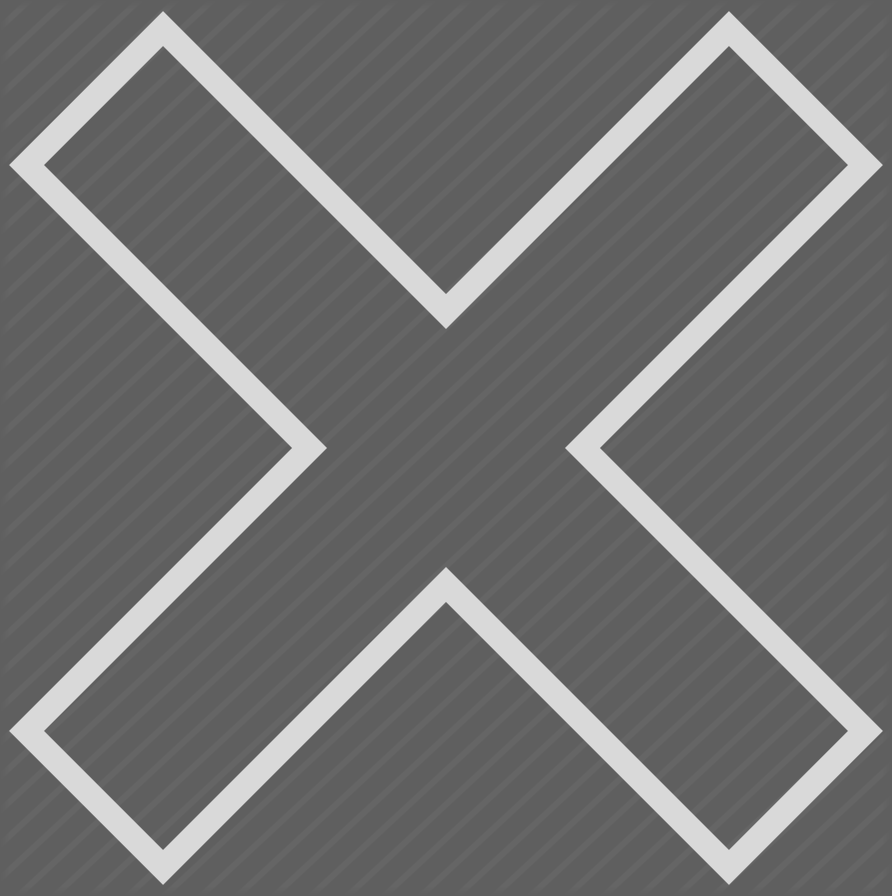
Reproduce this background procedurally as a WebGL 2 fragment shader.

```glsl
#version 300 es
precision highp float;
// Pale outlined diagonal cross over dark grey with faint slanted stripes.
uniform vec2 u_resolution;
out vec4 fragColor;

// Mitred distance to a diagonal cross, measured along the canvas axes.
float diagonalCross(vec2 p, float reach, float halfWidth) {
    vec2 d = abs(vec2(p.x + p.y, p.x - p.y));
    return max(max(d.x, d.y) - reach, min(d.x, d.y) - halfWidth);
}

// Soft-edged slanted bands, 0 to 1.
float stripes(vec2 p, float pixel) {
    float period = 0.038;
    float phase = (p.y - 0.93 * p.x) / period;
    float offset = abs(fract(phase - 0.03) - 0.5) * period;
    float soft = 1.2 * pixel;
    return 1.0 - smoothstep(0.0045 - soft, 0.0045 + soft, offset);
}

void main() {
    float pixel = 1.0 / u_resolution.y;
    vec2 p = (gl_FragCoord.xy - 0.5 * u_resolution) * pixel;

    // Striped ground, with the stripes fading out at the border
    vec2 margin = 0.5 * u_resolution * pixel - abs(p);
    float fade = smoothstep(0.0, 0.014, min(margin.x, margin.y));
    vec3 color = mix(vec3(0.374), vec3(0.398), stripes(p, pixel) * fade);

    // Cross outline
    float edge = abs(diagonalCross(p, 0.7839, 0.1523)) - 0.0195;
    float outline = 1.0 - smoothstep(-pixel, pixel, edge);
    color = mix(color, vec3(0.852), outline);

    fragColor = vec4(color, 1.0);
}
```
